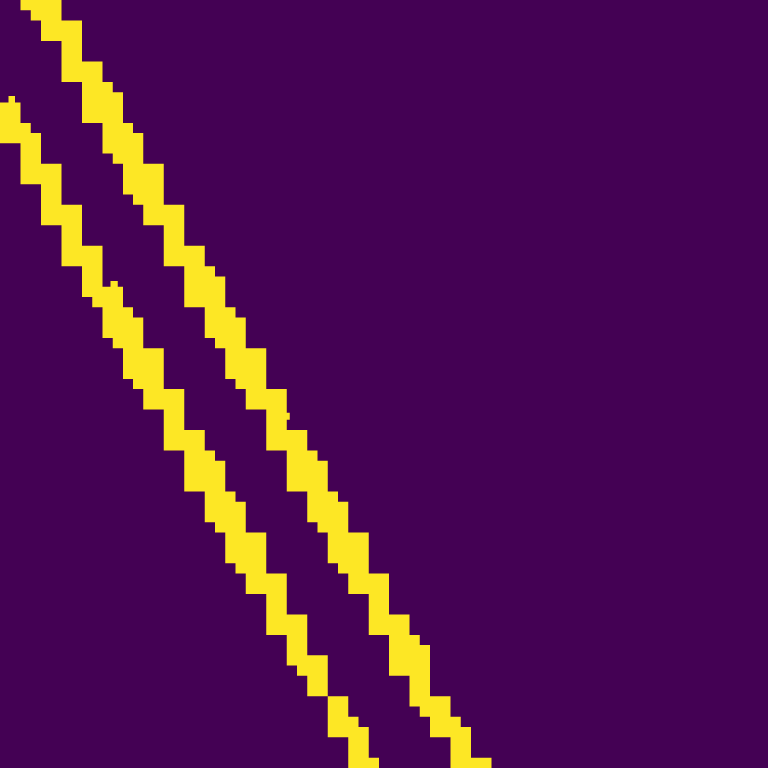
A WebGL 2 fragment shader for this background:

```glsl
#version 300 es
precision highp float;
// Two parallel yellow pixel staircases descending across a flat purple field.

#define HALF_CELLS 75.0   // half-cells across the canvas
#define RUN 1.8           // cell rows per stair step
#define STRAND_GAP 10.0   // horizontal distance between strands, in half-cells
#define DRIFT_RIGHT 0.08  // phase drift of the second strand's edges
#define DRIFT_LEFT 0.18
#define TAPS 4            // antialiasing samples per axis
#define PURPLE vec3(0.267, 0.004, 0.329)
#define YELLOW vec3(0.993, 0.906, 0.144)

uniform vec2 u_resolution;
out vec4 outColor;

// Right stair edge; a half-cell notch softens some outer corners.
float rightEdge(float cell, float odd, float drift) {
    float phase = (cell - 0.2) / RUN - 0.05 - DRIFT_RIGHT * drift
                - 0.18 * step(31.5, cell);
    float notch = (1.0 - odd) * step(fract(phase), 0.19);
    return 8.0 + 2.0 * floor(phase) - notch;
}

// Left stair edge, notched on the opposite half row.
float leftEdge(float cell, float odd, float drift) {
    float phase = (cell - 2.0) / RUN + 0.05 + DRIFT_LEFT * drift
                + 0.1 * step(35.5, cell);
    float notch = odd * step(0.8, fract(phase));
    return 6.0 + 2.0 * floor(phase) + notch;
}

float box(vec2 p, vec2 center, vec2 halfSize) {
    vec2 inside = step(abs(p - center), halfSize);
    return inside.x * inside.y;
}

// Coverage at p, in half-cells measured from the top left.
float stairs(vec2 p) {
    float row = floor(p.y);
    float cell = floor(row * 0.5);
    float odd = row - 2.0 * cell;
    float mask = 0.0;
    for (int i = 0; i < 2; i++) {
        float strand = float(i);
        float drift = strand * step(7.5, abs(cell - 22.0));
        float x = p.x + STRAND_GAP * strand;
        mask = max(mask, step(leftEdge(cell, odd, drift), x)
                       * step(x, rightEdge(cell, odd, drift)));
    }
    // Small burrs on the stair corners
    mask = max(mask, box(p, vec2(1.15, 9.7), vec2(0.32, 0.32)));
    mask = max(mask, box(p, vec2(11.15, 27.75), vec2(0.35, 0.3)));
    mask = max(mask, box(p, vec2(28.1, 40.65), vec2(0.2, 0.35)));
    return mask;
}

void main() {
    float coverage = 0.0;
    for (int j = 0; j < TAPS; j++) {
        for (int i = 0; i < TAPS; i++) {
            vec2 offset = (vec2(i, j) + 0.5) / float(TAPS) - 0.5;
            vec2 uv = (gl_FragCoord.xy + offset) / u_resolution;
            coverage += stairs(vec2(uv.x, 1.0 - uv.y) * HALF_CELLS);
        }
    }
    coverage /= float(TAPS * TAPS);
    outColor = vec4(mix(PURPLE, YELLOW, coverage), 1.0);
}
```
